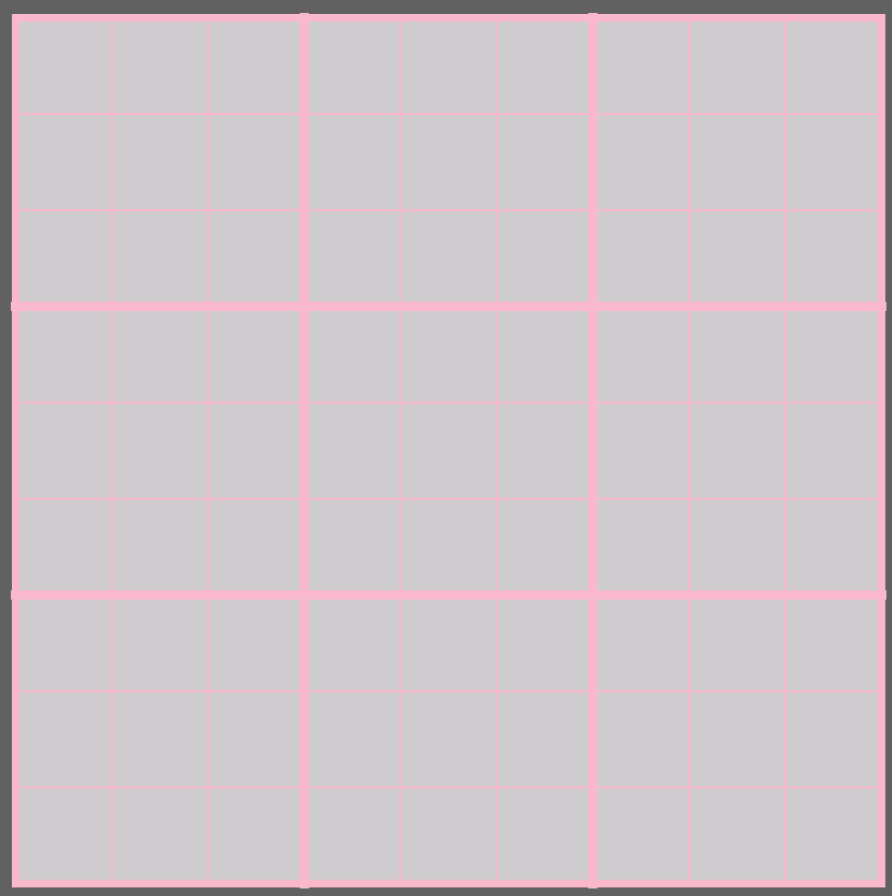
Write a WebGL 1 fragment shader that draws this pattern.

```glsl
precision highp float;
// Pink ruled grid: 3 x 3 blocks of 3 x 3 cells on a grey panel with a dark margin.

uniform vec2 u_resolution;

// Lengths are fractions of the canvas height.
const float UNIT = 1.0 / 512.0;
const vec2 CENTER_SHIFT = vec2(1.5, -1.55) * UNIT;
const float CELL = 54.97 * UNIT;
const float CELLS_PER_BLOCK = 3.0;
const float BLOCKS = 3.0;
const float THIN_WIDTH = 1.2 * UNIT;
const float THICK_WIDTH = 5.3 * UNIT;
const float FRAME_WIDTH = 4.4 * UNIT;
const float LINE_OVERHANG = 0.6 * UNIT;

const vec3 MARGIN_COLOR = vec3(0.38, 0.38, 0.38);
const vec3 PANEL_COLOR = vec3(0.81, 0.80, 0.81);
const vec3 LINE_COLOR = vec3(0.98, 0.72, 0.80);

// Share of a pixel, offset by d from a band's middle, that the band covers.
vec2 bandCoverage(vec2 d, float width, float pixel) {
  vec2 hi = min(d + 0.5 * pixel, vec2(0.5 * width));
  vec2 lo = max(d - 0.5 * pixel, vec2(-0.5 * width));
  return max(hi - lo, 0.0) / pixel;
}

// Coverage of a centred square.
float squareCoverage(vec2 p, float halfSize, float pixel) {
  vec2 c = bandCoverage(p, 2.0 * halfSize, pixel);
  return c.x * c.y;
}

void main() {
  float pixel = 1.0 / u_resolution.y;
  vec2 p = (gl_FragCoord.xy - 0.5 * u_resolution) * pixel - CENTER_SHIFT;

  float block = CELL * CELLS_PER_BLOCK;
  float frameMiddle = 0.5 * BLOCKS * block;
  float outerHalf = frameMiddle + 0.5 * FRAME_WIDTH;
  float innerHalf = frameMiddle - 0.5 * FRAME_WIDTH;

  float outer = squareCoverage(p, outerHalf, pixel);
  float inner = squareCoverage(p, innerHalf, pixel);

  // Thin cell lines inside the frame
  vec2 cellOffset = (fract(p / CELL) - 0.5) * CELL;
  vec2 thin = bandCoverage(cellOffset, THIN_WIDTH, pixel);

  // Thick block lines, ending just past the frame
  vec2 blockOffset = abs(p) - 0.5 * block;
  vec2 thick = bandCoverage(blockOffset, THICK_WIDTH, pixel);
  thick *= bandCoverage(p.yx, 2.0 * (outerHalf + LINE_OVERHANG), pixel);

  // Margin, frame, panel, then lines
  vec3 color = mix(MARGIN_COLOR, LINE_COLOR, outer);
  color = mix(color, PANEL_COLOR, inner);
  color = mix(color, LINE_COLOR, max(thin.x, thin.y) * inner);
  color = mix(color, LINE_COLOR, max(thick.x, thick.y));

  gl_FragColor = vec4(color, 1.0);
}
```
